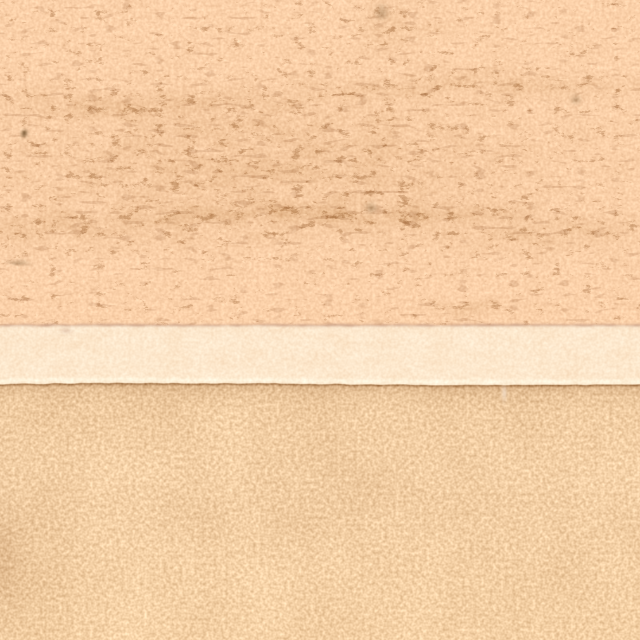
A three.js fragment shader for this texture:

```glsl
// Speckled peach paper above a pale horizontal strip and a sheet of grainy tan card.
varying vec2 vUv;

vec2 hashGradient(vec2 cell) {
  vec3 h = fract(cell.xyx * vec3(0.1031, 0.1030, 0.0973));
  h += dot(h, h.yzx + 33.33);
  float angle = 6.2832 * fract((h.x + h.y) * h.z);
  return vec2(cos(angle), sin(angle));
}

float gradientNoise(vec2 p) {
  vec2 i = floor(p), f = fract(p);
  vec2 u = f * f * f * (f * (f * 6.0 - 15.0) + 10.0);
  float a = dot(hashGradient(i), f);
  float b = dot(hashGradient(i + vec2(1, 0)), f - vec2(1, 0));
  float c = dot(hashGradient(i + vec2(0, 1)), f - vec2(0, 1));
  float d = dot(hashGradient(i + 1.0), f - 1.0);
  return mix(mix(a, b, u.x), mix(c, d, u.x), u.y);
}

float fbm(vec2 p) {
  float sum = 0.0, amplitude = 0.6;
  for (int i = 0; i < 4; i++) {
    sum += amplitude * gradientNoise(p);
    p = p * 2.03 + vec2(17.3, 9.1);
    amplitude *= 0.6;
  }
  return sum;
}

// Soft elliptical blot, 1 at its centre
float blot(vec2 p, vec2 center, vec2 radius) {
  vec2 d = (p - center) / radius;
  return exp(-dot(d, d));
}

vec3 peachPaper(vec2 p, float grain) {
  vec2 q = p + vec2(0.0, 0.012 * fbm(p * vec2(9, 22)));

  // Broad stains and narrow horizontal streaks
  float stain = 0.50 * blot(q, vec2(0.42, 0.74), vec2(0.38, 0.10))
    + 0.40 * blot(q, vec2(0.20, 0.835), vec2(0.30, 0.022))
    + 0.38 * blot(q, vec2(0.78, 0.868), vec2(0.26, 0.020))
    + 0.65 * blot(q, vec2(0.55, 0.665), vec2(0.24, 0.014))
    + 0.45 * blot(q, vec2(0.12, 0.645), vec2(0.25, 0.022))
    + 0.40 * blot(q, vec2(0.84, 0.635), vec2(0.17, 0.026))
    + 0.35 * blot(q, vec2(0.74, 0.518), vec2(0.07, 0.014))
    + 0.25 * blot(q, vec2(0.62, 0.960), vec2(0.07, 0.050));
  float mottle = fbm(p * vec2(16, 32));
  float shade = stain * (0.75 + 0.9 * mottle) + 0.22 * mottle;

  // Short fibres, denser where the paper is stained
  float fibre = fbm(p * vec2(42, 78) + 31.0);
  float fleck = smoothstep(0.18, 0.48, fibre + 0.20 * stain + 0.08 * mottle);
  float thread = smoothstep(0.25, 0.48, gradientNoise(p * vec2(38, 125) + 7.0) + 0.15 * stain);

  vec3 color = mix(vec3(0.985, 0.820, 0.665), vec3(0.86, 0.67, 0.485), clamp(shade * 0.72, -0.15, 1.0));
  color -= vec3(0.14, 0.16, 0.17) * fleck + vec3(0.07, 0.08, 0.08) * thread;

  // Isolated dark specks
  float speck = blot(q, vec2(0.038, 0.792), vec2(0.005, 0.006))
    + 0.45 * blot(q, vec2(0.028, 0.590), vec2(0.015, 0.004))
    + 0.50 * blot(q, vec2(0.580, 0.677), vec2(0.008, 0.007))
    + 0.45 * blot(q, vec2(0.900, 0.847), vec2(0.007, 0.006))
    + 0.40 * blot(q, vec2(0.597, 0.982), vec2(0.009, 0.009));
  color = mix(color, vec3(0.46, 0.34, 0.20), 0.8 * speck);
  return color + vec3(0.055, 0.070, 0.075) * grain;
}

vec3 tanCard(vec2 p, float grain, float depth) {
  float cloud = fbm(p * vec2(7, 6) + 4.0);
  vec3 color = vec3(0.947, 0.805, 0.638) - vec3(0.045, 0.055, 0.060) * cloud;
  color += vec3(0.012, 0.014, 0.010) * smoothstep(0.25, 0.0, p.y);
  color -= vec3(0.05, 0.06, 0.06) * blot(p, vec2(0.0, 0.12), vec2(0.04, 0.10));
  color += vec3(0.10, 0.115, 0.125) * grain;

  // Shadow cast by the strip, and a small pale nick
  color -= vec3(0.09, 0.10, 0.10) * exp(-depth / 0.014);
  color -= vec3(0.17, 0.19, 0.19) * exp(-pow((depth - 0.001) / 0.0025, 2.0));
  float nick = blot(p, vec2(0.788, 0.386), vec2(0.004, 0.012));
  return mix(color, vec3(0.95, 0.87, 0.79), 0.7 * nick);
}

vec3 paleStrip(vec2 p, float grain, float height) {
  vec3 color = vec3(0.992, 0.908, 0.800) + vec3(0.015, 0.04, 0.06) * fbm(p * vec2(24, 40));
  color += vec3(0.025, 0.045, 0.055) * grain;
  color += vec3(0.010, 0.045, 0.060) * exp(-pow((height - 0.005) / 0.004, 2.0));
  float scratch = blot(p, vec2(0.103, 0.483), vec2(0.008, 0.004));
  return color - vec3(0.09, 0.13, 0.13) * scratch;
}

void main() {
  vec2 p = vUv;
  float grain = gradientNoise(p * 165.0) + 0.7 * gradientNoise(p * 270.0 + 53.0);
  float wobble = 0.0015 * gradientNoise(vec2(p.x * 45.0, 2.5));
  float bottomEdge = 0.400 + wobble + 0.0015 * sin(p.x * 6.0);
  float topEdge = 0.492 + 0.7 * wobble;

  vec3 card = tanCard(p, grain, max(bottomEdge - p.y, 0.0));
  vec3 strip = paleStrip(p, grain, p.y - bottomEdge);
  vec3 paper = peachPaper(p, grain);

  vec3 color = mix(card, strip, smoothstep(-0.0015, 0.0015, p.y - bottomEdge));
  color = mix(color, paper, smoothstep(-0.0015, 0.0015, p.y - topEdge));

  // Mauve crease along the top of the strip
  float crease = exp(-pow((p.y - topEdge) / 0.0028, 2.0));
  color = mix(color, vec3(0.80, 0.64, 0.54), crease * (0.55 + 0.4 * gradientNoise(p * vec2(60, 9))));
  gl_FragColor = vec4(clamp(color, 0.0, 1.0), 1.0);
}
```
